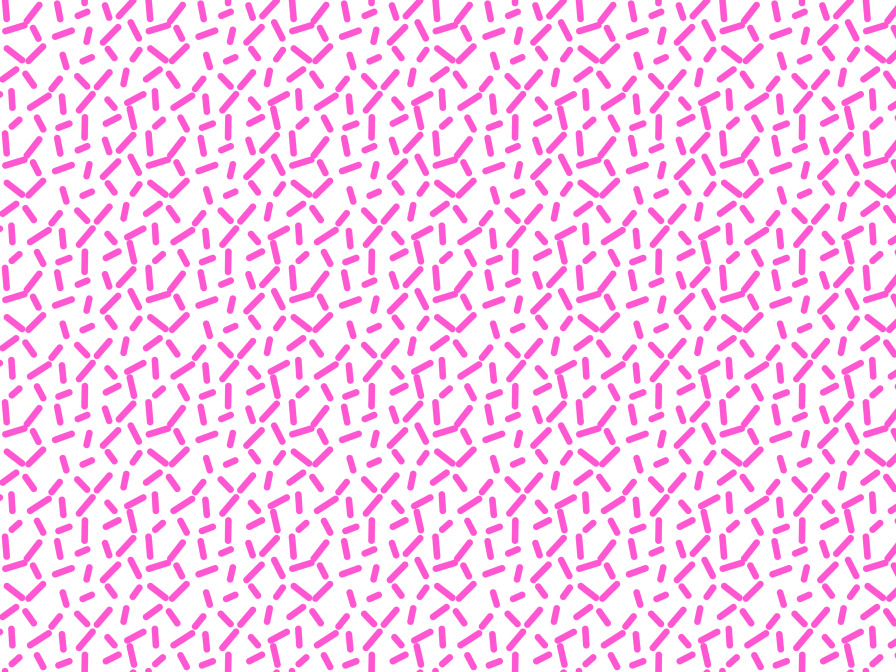
This pattern is drawn by a WebGL 1 fragment shader. Its source:

```glsl
precision highp float;
// Pink confetti sprinkles on white, repeated as a seamless tile.
// Each cell of a jittered grid holds one round-ended stroke; neighbouring cells
// alternate between rising and steep or falling strokes so that they stay apart.

uniform vec2 u_resolution;

#define TILE_SIZE vec2(0.2135, 0.2)      // in canvas heights
#define CELLS 6.0                        // cells per tile side, even
#define JITTER 0.26                      // random shift, in cells
#define SWAY 0.15                        // wavy shift of rows and columns, in cells
#define STROKE_RADIUS 0.0049
#define HALF_LENGTH vec2(0.0073, 0.0170) // shortest and longest, without caps
#define RISING_ANGLE vec2(0.26, 1.00)    // range in radians
#define STEEP_ANGLE vec2(1.33, 2.50)
#define PINK vec3(1.0, 0.34, 0.82)
#define WHITE vec3(1.0)

const float TAU = 6.2831853;

float hash(vec2 cell, float seed) {
  return fract(sin(dot(cell, vec2(127.1, 311.7)) + seed * 74.7) * 43758.5453);
}

// Signed distance to a capsule centred on the origin
float capsule(vec2 p, float angle, float halfLength) {
  vec2 axis = vec2(cos(angle), sin(angle));
  float along = clamp(dot(p, axis), -halfLength, halfLength);
  return length(p - axis * along) - STROKE_RADIUS;
}

// Distance to the stroke that belongs to one cell
float sprinkle(vec2 p, vec2 cell, vec2 cellSize) {
  vec2 id = mod(cell, CELLS);
  vec2 shift = JITTER * (vec2(hash(id, 1.0), hash(id, 2.0)) - 0.5);
  shift += SWAY * sin(TAU * id.yx * vec2(2.0, 1.0) / CELLS + vec2(0.6, 2.1));
  vec2 centre = (cell + 0.5 + shift) * cellSize;

  float parity = mod(id.x + id.y, 2.0);
  vec2 range = mix(RISING_ANGLE, STEEP_ANGLE, parity);
  float angle = mix(range.x, range.y, hash(id, 3.0));
  float halfLength = mix(HALF_LENGTH.x, HALF_LENGTH.y, hash(id, 4.0));
  return capsule(p - centre, angle, halfLength);
}

void main() {
  vec2 p = gl_FragCoord.xy / u_resolution.y;
  vec2 cellSize = TILE_SIZE / CELLS;
  vec2 home = floor(p / cellSize);

  // Nearest stroke among the surrounding cells
  float dist = 1.0;
  for (int y = -1; y <= 1; y++) {
    for (int x = -1; x <= 1; x++) {
      vec2 cell = home + vec2(float(x), float(y));
      dist = min(dist, sprinkle(p, cell, cellSize));
    }
  }

  // Edge smoothed over about one pixel
  float pixel = 1.0 / u_resolution.y;
  float ink = 1.0 - smoothstep(-0.7 * pixel, 0.7 * pixel, dist);
  gl_FragColor = vec4(mix(WHITE, PINK, ink), 1.0);
}
```
